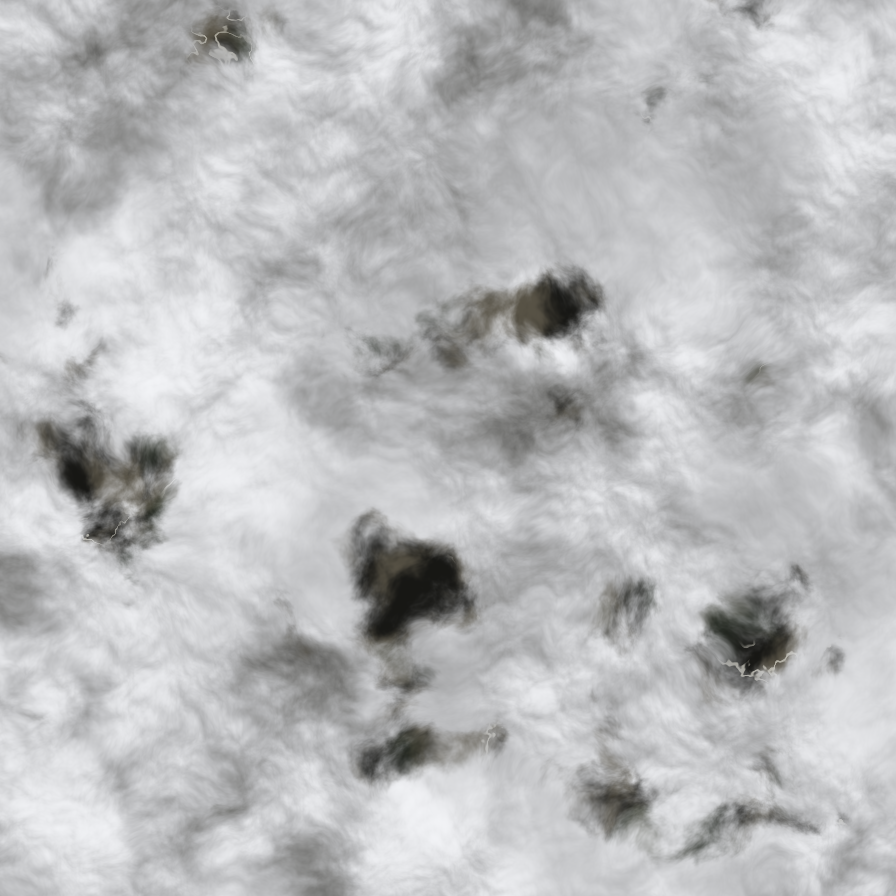
Reproduce this texture procedurally as a Shadertoy shader.

```glsl
// Broken cloud deck seen from above: puffy lit billows and soft grey haze,
// torn open along a curved band to show dark brown-green ground with snow.
// Built from domain-warped gradient noise, folded into billows for the puffs.

#define CLOUD_TONE 0.795   // mean brightness of the deck
#define BROAD_GAIN 0.36    // slow light and dark areas
#define PUFF_GAIN 0.62     // contrast of the billows
#define LIGHT_GAIN 0.85    // relief shading strength
#define SHADOW_GAIN 0.24   // depth of the grey hollows
#define PUFF_SCALE 6.0     // billows across the canvas
#define GAP_SCALE 5.5      // openings across the canvas
#define GAP_START 0.19     // lower values open more gaps
#define GAP_FULL 0.43      // where the ground is fully bare
#define BAND_BIAS 0.20     // extra openings along the band
#define WARP 0.07          // swirl of all shapes

const mat2 TURN = mat2(0.8, 0.6, -0.6, 0.8);
const vec2 LIGHT_STEP = vec2(0.003, 0.008);

float hash(vec2 cell) {
    vec3 v = fract(cell.xyx * vec3(0.1031, 0.1030, 0.0973));
    v += dot(v, v.yzx + 33.33);
    return fract((v.x + v.y) * v.z);
}

float cornerSlope(vec2 cell, vec2 offset) {
    float angle = 6.28318 * hash(cell);
    return dot(vec2(cos(angle), sin(angle)), offset);
}

float gradientNoise(vec2 p) {
    vec2 i = floor(p), f = fract(p);
    vec2 w = f * f * f * (f * (f * 6.0 - 15.0) + 10.0);
    vec2 e = vec2(1.0, 0.0);
    float low = mix(cornerSlope(i, f), cornerSlope(i + e, f - e), w.x);
    float high = mix(cornerSlope(i + e.yx, f - e.yx),
                     cornerSlope(i + e.xx, f - e.xx), w.x);
    return mix(low, high, w.y);
}

float fbm(vec2 p, int octaves) {
    float sum = 0.0, amplitude = 0.5;
    for (int k = 0; k < octaves; k++) {
        sum += amplitude * gradientNoise(p);
        p = TURN * p * 2.03 + 17.3;
        amplitude *= 0.52;
    }
    return sum;
}

// Rounded tops with softened creases, centred near zero
float billow(vec2 p) {
    float sum = 0.0, amplitude = 0.5;
    for (int k = 0; k < 6; k++) {
        float n = gradientNoise(p);
        sum += amplitude * (sqrt(n * n + 0.004) - 0.21);
        p = TURN * p * 2.03 + 9.1;
        amplitude *= 0.52;
    }
    return sum;
}

// Places where the deck is thinner: a curved band and one dark hollow
float thinness(vec2 uv) {
    float toLeft = 1.0 - uv.x;
    float centre = 0.26 + 0.25 * toLeft * toLeft;
    float across = (uv.y - centre) / 0.13;
    float band = exp(-across * across) * mix(0.6, 1.0, smoothstep(0.2, 0.7, uv.x));
    vec2 hollow = (uv - vec2(0.61, 0.65)) / vec2(0.09, 0.05);
    return band + 0.8 * exp(-dot(hollow, hollow));
}

vec3 groundColor(vec2 p) {
    float relief = fbm(p * 16.0 + 41.0, 5);
    vec3 ground = mix(vec3(0.09, 0.09, 0.08), vec3(0.34, 0.32, 0.27),
                      smoothstep(-0.18, 0.24, relief));
    float growth = smoothstep(0.02, 0.2, fbm(p * 7.0 + 63.0, 3));
    ground = mix(ground, vec3(0.19, 0.23, 0.18), 0.5 * growth);
    float vein = 1.0 - smoothstep(0.01, 0.04, abs(fbm(p * 22.0 + 5.0, 4)));
    float snowArea = smoothstep(0.08, 0.2, fbm(p * 6.0 + 87.0, 3));
    return mix(ground, vec3(0.78, 0.77, 0.72), 0.8 * vein * snowArea);
}

void mainImage(out vec4 fragColor, in vec2 fragCoord) {
    vec2 uv = fragCoord / iResolution.xy;
    vec2 p = fragCoord / iResolution.y;

    // Swirl the plane so that the billows curl
    vec2 q = p + WARP * vec2(fbm(p * 4.0 + 3.0, 4), fbm(p * 4.0 + 29.0, 4));

    // Puffs with relief light, blurred out where haze lies on top
    float puffs = billow(q * PUFF_SCALE);
    float relief = puffs - billow((q + LIGHT_STEP) * PUFF_SCALE);
    float haze = smoothstep(-0.05, 0.22, fbm(p * 3.5 + 51.0, 4));
    float detail = mix(1.15, 0.45, haze);
    float broad = fbm(q * 3.0 + 11.0, 5);
    float hollows = smoothstep(0.06, 0.36, fbm(q * 4.5 + 73.0, 6));
    float tone = CLOUD_TONE + BROAD_GAIN * broad - SHADOW_GAIN * hollows
               + detail * (PUFF_GAIN * puffs + LIGHT_GAIN * relief);

    // Roll off the brightest tops
    tone = min(tone, 0.86 + 0.11 * (1.0 - exp(-max(tone - 0.86, 0.0) / 0.11)));
    vec3 tint = mix(vec3(1.0, 1.0, 0.985), vec3(0.995, 1.0, 1.012),
                    smoothstep(0.4, 0.75, tone));
    vec3 cloud = tone * tint;

    // Ragged openings down to the ground
    float opening = fbm(q * GAP_SCALE + 97.0, 7) - 0.6 * puffs
                  + BAND_BIAS * thinness(uv);
    float gap = smoothstep(GAP_START, GAP_FULL, opening);
    vec3 color = mix(cloud, groundColor(q), gap);

    fragColor = vec4(clamp(color, 0.0, 1.0), 1.0);
}
```
